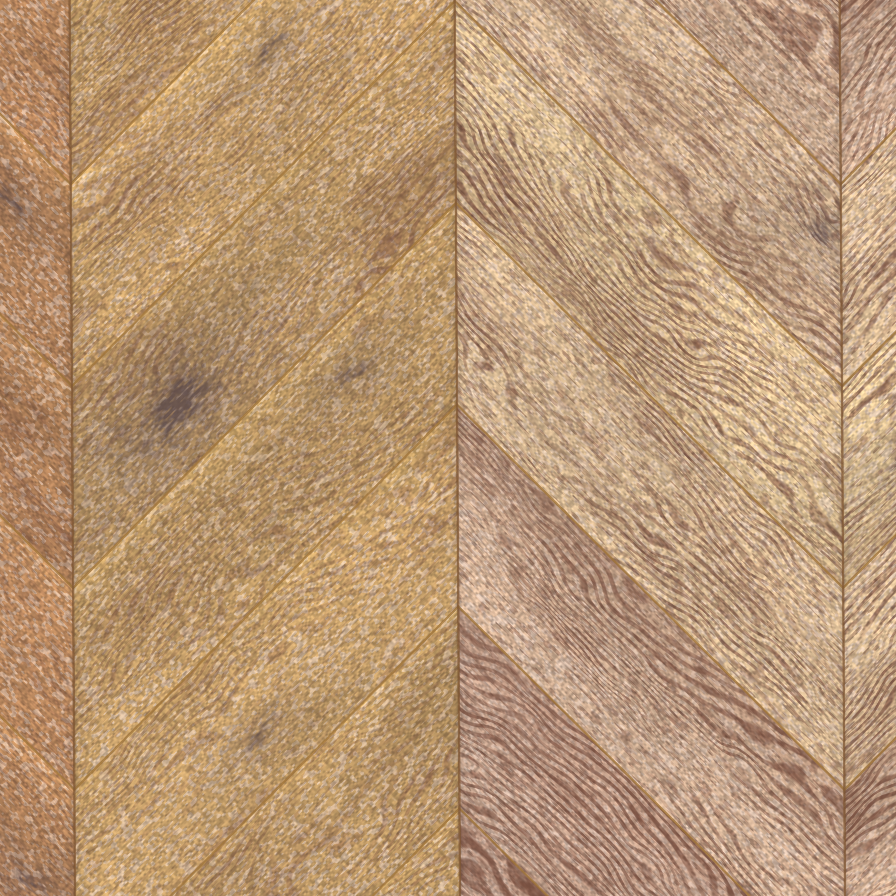
Reproduce this texture procedurally as a WebGL 1 fragment shader.

```glsl
precision highp float;
// Chevron oak floor: mirrored columns of 45 degree planks. A folded x axis gives
// the zigzag; each plank gets its own tone, fine rings and pores, pale flecks,
// stains and a knot that bends the rings, then bevelled joints and column seams.

uniform vec2 u_resolution;

#define COLUMN_WIDTH 0.4297
#define SEAM_X 0.0807
#define PLANK_PITCH 0.2253
#define JOINT_Y 0.0977
#define SEAM_TILT 0.006
#define JOINT_HALF 0.0013
#define SEAM_HALF 0.0013
#define RING_DENSITY 110.0
#define RING_WARP 9.0
#define GRAIN_STRENGTH 0.66
#define FLECK_STRENGTH 0.74
#define GRIT 0.34

const vec3 RUSSET = vec3(0.71, 0.52, 0.36);
const vec3 GOLD = vec3(0.75, 0.605, 0.40);
const vec3 CREAM = vec3(0.87, 0.76, 0.58);
const vec3 ROSE = vec3(0.79, 0.66, 0.58);
const vec3 PALE = vec3(0.86, 0.78, 0.73);
const vec3 UMBER = vec3(0.46, 0.30, 0.24);
const vec3 KNOT = vec3(0.36, 0.29, 0.29);
const vec3 JOINT = vec3(0.63, 0.46, 0.23);
const vec3 SEAM = vec3(0.50, 0.34, 0.20);

float hash(vec2 p) {
  vec3 q = fract(vec3(p.xyx) * 0.1031);
  q += dot(q, q.yzx + 33.33);
  return fract((q.x + q.y) * q.z);
}

float noise(vec2 p) {
  vec2 i = floor(p), f = fract(p);
  f = f * f * (3.0 - 2.0 * f);
  return mix(mix(hash(i), hash(i + vec2(1.0, 0.0)), f.x),
             mix(hash(i + vec2(0.0, 1.0)), hash(i + 1.0), f.x), f.y);
}

float fbm(vec2 p) {
  float sum = 0.0, amp = 0.5;
  for (int i = 0; i < 4; i++) {
    sum += amp * noise(p);
    p = p * 2.03 + 17.7;
    amp *= 0.5;
  }
  return sum / 0.9375;
}

float line(float dist, float halfWidth, float px) {
  return 1.0 - smoothstep(halfWidth - px, halfWidth + px, dist);
}

vec3 plankTone(float column, float wear, float seed) {
  vec3 warm = mix(RUSSET, GOLD, step(0.0, column));
  return mix(warm * (0.96 + 0.08 * seed), mix(CREAM, ROSE, wear), step(1.0, column));
}

// q.x runs along the plank, q.y across it, both in canvas units
vec3 wood(vec2 q, float column, float row) {
  vec2 id = vec2(column, row) + 20.0;
  float seed = hash(id * 3.1);
  float coolSide = step(1.0, column);
  float wear = clamp(0.32 * abs(row - 3.0) + 0.2 * (seed - 0.3), 0.0, 1.0);
  vec2 s = q + 9.0 * vec2(seed, hash(id + 41.0));

  // knot: spread along the planks, rarer on the cool side, large on every third
  float place = fract(0.618 * row + 0.56 * column + 0.916);
  float large = step(mod(row, 3.0), 0.5) * (1.0 - coolSide);
  float strength = mix(1.0, step(0.75, place), coolSide) * (0.6 + 0.4 * large);
  vec2 center = vec2(mix(0.06, 0.58, place), 0.09 * (0.25 - fract(0.5 * row)));
  vec2 wobble = vec2(fbm(s * 30.0), fbm(s * 30.0 + 5.0)) - 0.5;
  vec2 d = (q - center + 0.03 * wobble) / (0.6 + 0.6 * large);
  float halo = strength * exp(-length(d / vec2(0.075, 0.032)));
  float core = strength * exp(-dot(d / vec2(0.026, 0.011), d / vec2(0.026, 0.011)));

  // broad tone, looping rings, pores and grit
  float broad = fbm(s * vec2(4.0, 15.0));
  float warp = noise(s * vec2(3.5, 11.0)) + 0.2 * noise(s * vec2(22.0, 50.0));
  float phase = s.y * RING_DENSITY + RING_WARP * warp + 5.0 * halo;
  float ring = smoothstep(0.4, 0.9, sin(6.2832 * phase) * 0.5 + 0.5);
  float fibre = noise(vec2(s.x * 120.0, s.y * 380.0));
  float patchy = smoothstep(0.32, 0.66, fbm(s * vec2(6.0, 22.0) + 3.0));
  float grain = ring * (0.35 + 0.8 * fibre) * (0.2 + 0.8 * patchy);
  float pore = smoothstep(0.62, 0.82, noise(s * vec2(75.0, 430.0) + 31.0));
  float speck = noise(s * vec2(190.0, 370.0));
  float fleck = smoothstep(0.52, 0.72, speck);
  float grit = noise(s * vec2(330.0, 470.0) + 11.0) - 0.5;

  vec3 color = plankTone(column, wear, seed);
  color *= 0.88 + 0.26 * broad;
  color = mix(color, PALE, FLECK_STRENGTH * fleck * (0.45 + 0.55 * broad));
  color = mix(color, UMBER, GRAIN_STRENGTH * grain * (0.55 + 0.45 * coolSide));
  color = mix(color, UMBER, pore * (0.18 + 0.18 * coolSide));
  color *= 1.0 + GRIT * grit;

  // smoky stains, darkest along one edge of worn planks, then the knot
  float edge = smoothstep(-0.01, 0.07, q.y) * coolSide * smoothstep(0.4, 0.9, wear);
  float stain = smoothstep(0.52, 0.78, fbm(s * vec2(5.0, 20.0) + 8.0));
  float fine = 0.2 + 0.6 * ring + 0.5 * fibre;
  color = mix(color, UMBER, clamp((0.36 * stain + 0.55 * edge) * fine, 0.0, 0.8));
  return mix(color, KNOT, clamp((0.8 * halo + 0.5 * core) * (0.35 + fibre), 0.0, 0.85));
}

void main() {
  vec2 uv = gl_FragCoord.xy / u_resolution;
  float px = 0.6 / min(u_resolution.x, u_resolution.y);

  // fold x into a zigzag and find the plank
  float u = (uv.x + SEAM_TILT * (uv.y - 0.5) - SEAM_X) / COLUMN_WIDTH;
  float fold = COLUMN_WIDTH * abs(mod(u, 2.0) - 1.0);
  float v = (uv.y + fold - JOINT_Y) / PLANK_PITCH;
  float across = (fract(v) - 0.5) * PLANK_PITCH;
  vec2 q = vec2(2.0 * fold - across, across) * 0.7071;
  vec3 color = wood(q, floor(u), floor(v));

  // bevel highlight below each joint, then joints and seams
  float below = (1.0 - fract(v)) * PLANK_PITCH * 0.7071;
  float joint = min(below, fract(v) * PLANK_PITCH * 0.7071);
  float seam = abs(fract(u + 0.5) - 0.5) * COLUMN_WIDTH;
  float goldSide = 1.0 - step(1.0, floor(u));
  color += vec3(0.08, 0.07, 0.03) * goldSide * exp(-below / 0.014);
  color = mix(color, JOINT, 0.8 * line(joint, JOINT_HALF, px));
  color *= 1.0 - 0.10 * exp(-seam / 0.004);
  color = mix(color, SEAM, 0.75 * line(seam, SEAM_HALF, px));
  gl_FragColor = vec4(clamp(color, 0.0, 1.0), 1.0);
}
```
